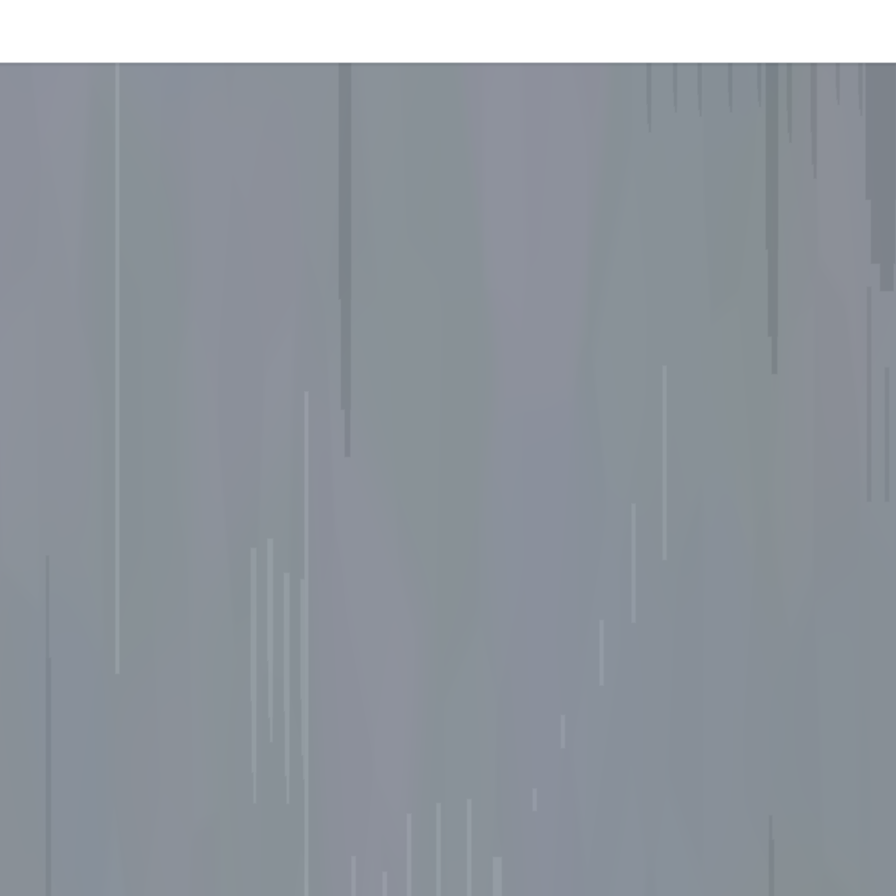
This texture is drawn by a Shadertoy shader. Its source:

```glsl
const vec3 WHITE = vec3(1.0);
const vec3 GREEN_GREY = vec3(0.535, 0.570, 0.592);
const vec3 VIOLET_GREY = vec3(0.553, 0.567, 0.611);
const vec3 BLUE_GREY = vec3(0.532, 0.566, 0.612);
const float BAND_EDGE = 0.93;

float hash(float n) {
    return fract(sin(n * 127.1 + 3.7) * 4375.85);
}

vec2 hash2(vec2 p) {
    float n = dot(p, vec2(1.0, 57.0));
    return vec2(hash(n), hash(n + 19.3));
}

// Soft-edged vertical bar between two heights
float bar(vec2 uv, float x, float low, float high, float halfWidth, float soft) {
    float across = abs(uv.x - x) - halfWidth;
    float along = abs(uv.y - 0.5 * (low + high)) - 0.5 * (high - low);
    return 1.0 - smoothstep(-soft, soft, max(across, along));
}

// Bar whose lower end narrows in steps toward one side
float drip(vec2 uv, float x, float low, float high, float halfWidth, float soft) {
    float len = high - low;
    float body = bar(uv, x, low + 0.40 * len, high, halfWidth, soft);
    float neck = bar(uv, x + 0.15 * halfWidth, low + 0.12 * len, high, 0.8 * halfWidth, soft);
    float tip = bar(uv, x + 0.4 * halfWidth, low, high, 0.45 * halfWidth, soft);
    return max(body, max(neck, tip));
}

// Blended cellular noise, returning two smooth random values
vec2 softCells(vec2 p, float sharpness) {
    vec2 cell = floor(p), sum = vec2(0.0);
    float total = 0.0;
    for (int j = -1; j <= 1; j++) {
        for (int i = -1; i <= 1; i++) {
            vec2 id = cell + vec2(i, j);
            vec2 d = p - id - hash2(id);
            float weight = exp(-sharpness * dot(d, d));
            sum += weight * hash2(id + 31.0);
            total += weight;
        }
    }
    return sum / total;
}

vec3 brushedGrey(vec2 uv) {
    vec2 broad = softCells(uv * vec2(9.0, 2.0), 7.0);
    vec2 fine = softCells(uv * vec2(24.0, 3.0) + 40.0, 22.0);
    vec3 grey = mix(GREEN_GREY, VIOLET_GREY, smoothstep(0.15, 0.85, broad.x));
    grey = mix(grey, BLUE_GREY, 0.7 * smoothstep(0.5, 0.9, broad.y));
    grey += 0.010 * (fine.x - 0.5);
    return grey - vec3(0.008, 0.008, 0.020) * smoothstep(0.6, 1.0, uv.x);
}

float darkStreaks(vec2 uv, float soft) {
    float mask = 0.0;
    // Broad drips, shorter toward the right
    for (int i = 0; i < 3; i++) {
        float f = float(i);
        float x = 0.385 + 0.598 * (1.0 - pow(1.0 - 0.5 * f, 2.3));
        float width = 0.007 + 0.005 * f * (f - 1.0);
        mask = max(mask, drip(uv, x, 0.49 + 0.0925 * f, BAND_EDGE, width, soft));
    }
    // Thin drips crowded at the upper right
    for (int i = 0; i < 9; i++) {
        float f = float(i), h = hash(f + 5.0);
        float x = 0.725 + 0.030 * f + 0.014 * (hash(f + 71.0) - 0.5);
        float low = BAND_EDGE - mix(0.02, 0.17, h);
        mask = max(mask, 0.8 * drip(uv, x, low, BAND_EDGE, mix(0.0018, 0.0042, h), soft));
    }
    // Lone streaks: two hanging at the right, two rising from the base
    for (int i = 0; i < 2; i++) {
        float f = float(i);
        float hanging = bar(uv, 0.970 + 0.02 * f, 0.44, 0.68 - 0.09 * f, 0.0025, soft);
        float x = 0.053 + 0.807 * f, high = 0.38 - 0.29 * f;
        float rising = bar(uv, x, -0.1, high, 0.0018, soft);
        float thick = bar(uv, x + 0.001, -0.1, 0.7 * high, 0.003, soft);
        mask = max(mask, max(0.7 * hanging, max(0.7 * rising, 0.8 * thick)));
    }
    return mask;
}

float paleStreaks(vec2 uv, float soft) {
    // Two long hairlines
    float mask = bar(uv, 0.131, 0.248, BAND_EDGE, 0.0022, soft);
    mask = max(mask, bar(uv, 0.342, -0.1, 0.563, 0.0022, soft));
    for (int i = 0; i < 6; i++) {
        float f = float(i), h = hash(f + 13.0), k = hash(f + 47.0);
        // Cluster at the lower left of centre
        if (i < 4) {
            float low = 0.09 + 0.20 * h * h, x = 0.283 + 0.0185 * f;
            mask = max(mask, 0.85 * drip(uv, x, low, 0.40 - 0.05 * k, 0.0032, soft));
        }
        // Short stubs on the base
        float stubX = 0.397 + 0.031 * f + 0.01 * (h - 0.5);
        float stubWidth = i == 5 ? 0.005 : 0.0025;
        mask = max(mask, 0.85 * bar(uv, stubX, -0.1, 0.025 + 0.085 * k, stubWidth, soft));
        // Dashes climbing to the right
        if (i < 5) {
            float low = 0.095 + 0.07 * f, len = 0.025 + 0.012 * f * f;
            float dashX = 0.60 + 0.034 * f + 0.012 * (k - 0.5);
            mask = max(mask, 0.8 * bar(uv, dashX, low, low + len, 0.0023, soft));
        }
    }
    return mask;
}

void mainImage(out vec4 fragColor, in vec2 fragCoord) {
    vec2 uv = fragCoord / iResolution.xy;
    float soft = max(0.0013, 0.7 / iResolution.y);
    vec3 color = brushedGrey(uv);
    color -= 0.048 * darkStreaks(uv, soft);
    color += 0.050 * paleStreaks(uv, soft);

    // Shaded lip under the white band
    color -= 0.05 * smoothstep(BAND_EDGE - 0.005, BAND_EDGE - 0.001, uv.y);
    color = mix(color, WHITE, smoothstep(BAND_EDGE - soft, BAND_EDGE + soft, uv.y));
    fragColor = vec4(color, 1.0);
}
```
